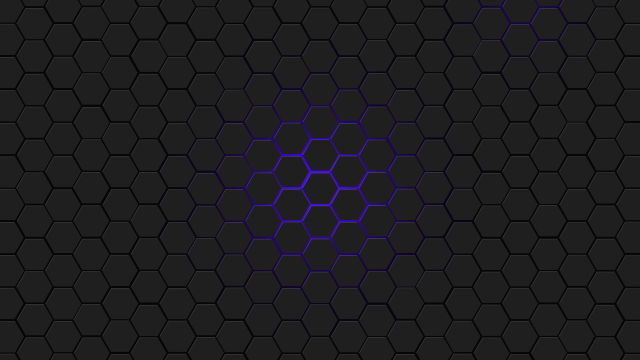
Reproduce this background procedurally as a WebGL 2 fragment shader.

```glsl
#version 300 es
precision highp float;
// Dark bevelled hexagon tiles with violet light glowing through the gaps.

uniform vec2 u_resolution;
out vec4 fragColor;

// Lengths are in canvas heights, measured from the canvas centre.
const float TILE_HEIGHT = 0.0916;
const vec2 GRID_CENTRE = vec2(0.0, -0.0226);
const float HALF_GAP = 0.0024;
const float RIM_WIDTH = 0.0022;
const float TILE_SHIFT = 0.0012;
const vec2 SLANT = vec2(0.8660254, 0.5);
const vec2 LIGHT_DIR = vec2(-0.5, 0.8660254);

const vec3 TILE_COLOUR = vec3(0.122);
const vec3 GAP_COLOUR = vec3(0.022);
const vec3 RIM_COLOUR = vec3(0.235, 0.235, 0.245);
const vec3 GLOW_COLOUR = vec3(0.29, 0.03, 0.98);
const vec3 GLOW_RIM = vec3(0.40, 0.25, 0.85);

const vec2 MAIN_GLOW = vec2(0.0, -0.018);
const float MAIN_RADIUS = 0.21;
const vec2 SIDE_GLOW = vec2(0.56, 0.50);
const float SIDE_RADIUS = 0.14;
const float SIDE_STRENGTH = 0.32;

vec2 hash2(vec2 p) {
    vec3 h = fract(vec3(p.xyx) * vec3(0.1031, 0.1030, 0.0973));
    h += dot(h, h.yzx + 33.33);
    return fract((h.xx + h.yz) * h.zy);
}

// Centre of the flat-topped hexagon that holds p.
vec2 hexCentre(vec2 p) {
    vec2 period = TILE_HEIGHT * vec2(2.0 * SLANT.x, 1.0);
    vec2 a = round(p / period) * period;
    vec2 b = (floor(p / period) + 0.5) * period;
    return distance(p, a) < distance(p, b) ? a : b;
}

// Signed distance to the tile edge, and the outward normal of that edge.
float hexEdge(vec2 q, out vec2 normal) {
    vec2 side = vec2(q.x < 0.0 ? -1.0 : 1.0, q.y < 0.0 ? -1.0 : 1.0);
    float slanted = dot(abs(q), SLANT);
    float level = abs(q.y);
    normal = side * (slanted > level ? SLANT : vec2(0.0, 1.0));
    return max(slanted, level) - 0.5 * TILE_HEIGHT + HALF_GAP;
}

float glowAt(vec2 p, vec2 centre, float radius) {
    vec2 d = (p - centre) / radius;
    return exp(-dot(d, d));
}

void main() {
    vec2 p = (gl_FragCoord.xy - 0.5 * u_resolution) / u_resolution.y;
    float pixel = 1.0 / u_resolution.y;

    // Tiles sit slightly off the grid, so the gaps vary in width.
    vec2 centre = hexCentre(p - GRID_CENTRE);
    vec2 cell = round(centre / (0.5 * TILE_HEIGHT * vec2(2.0 * SLANT.x, 1.0)));
    vec2 shift = (hash2(cell + 71.0) - 0.5) * 2.0 * TILE_SHIFT;
    vec2 normal;
    float edge = hexEdge(p - GRID_CENTRE - centre - shift, normal);

    // Light behind the tiles
    float glow = glowAt(p, MAIN_GLOW, MAIN_RADIUS)
               + SIDE_STRENGTH * glowAt(p, SIDE_GLOW, SIDE_RADIUS);
    vec3 gap = mix(GAP_COLOUR, GLOW_COLOUR, min(glow, 1.0));

    // Tile face with a rim lit from the upper left
    float rim = smoothstep(-RIM_WIDTH - 0.5 * pixel, -RIM_WIDTH + 0.5 * pixel, edge);
    float lit = max(dot(normal, LIGHT_DIR), 0.0);
    vec3 rimColour = mix(RIM_COLOUR, GLOW_RIM, min(glow, 1.0));
    vec3 tile = mix(TILE_COLOUR, rimColour, rim * lit * 0.8);

    float cover = smoothstep(0.6 * pixel, -0.6 * pixel, edge);
    fragColor = vec4(mix(gap, tile, cover), 1.0);
}
```
